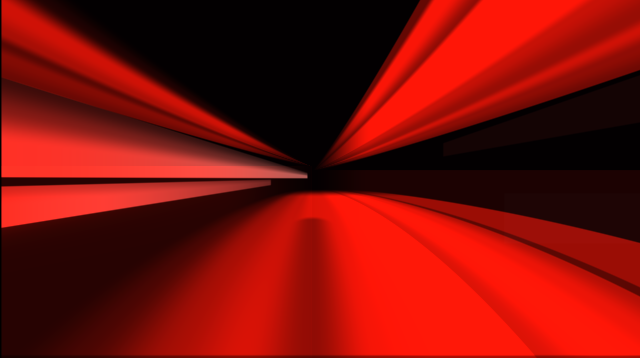
A WebGL 1 fragment shader for this background:

```glsl
precision highp float;
// Red light ribbons curving toward a vanishing point in a dark tunnel.
uniform vec2 u_resolution;

const float ASPECT = 1.786;
const vec3 NIGHT = vec3(0.012, 0.0, 0.004);
const vec3 RED = vec3(1.0, 0.085, 0.025);

// Curved lane coordinate: constant along each ribbon edge.
float lane(vec2 q, float bend) {
  return q.x / pow(max(q.y, 0.0005), bend);
}

// Width of one pixel measured in lane units.
float laneWidth(vec2 q, float bend, float pixel) {
  float h = max(q.y, 0.0005);
  return pixel * length(vec2(1.0, bend * q.x / h)) / pow(h, bend);
}

float rise(float edge, float x, float width) {
  return smoothstep(edge - width, edge + width, x);
}

float band(float low, float high, float x, float width) {
  return rise(low, x, width) * (1.0 - rise(high, x, width));
}

// Moves a brightness toward a new level between two lane positions.
float shade(float value, float level, float from, float to, float x) {
  return mix(value, level, smoothstep(from, to, x));
}

float leftCeiling(vec2 q, float pixel) {
  float t = lane(q, 0.9);
  float w = laneWidth(q, 0.9, pixel);
  float v = shade(0.0, 0.12, 1.3, 1.53, t);
  v = shade(v, 0.8, 1.5, 1.75, t);
  v = shade(v, 0.64, 1.8, 2.1, t);
  v = shade(v, 0.34, 2.1, 2.27, t);
  v = shade(v, 0.5, 2.28, 2.48, t);
  v = shade(v, 0.4, 2.5, 3.0, t);
  return v * (1.0 - rise(3.03, t, w)) * smoothstep(-0.05, 0.25, q.x);
}

float rightCeiling(vec2 q, float pixel) {
  float t = lane(q, 0.9);
  float w = laneWidth(q, 0.9, pixel);
  float v = mix(0.38, 0.97, rise(0.65, t, w + 0.015));
  v = shade(v, 0.55, 0.73, 0.9, t);
  v = mix(v, 1.0, rise(0.915, t, w + 0.015));
  v = shade(v, 0.77, 1.44, 1.55, t);
  v = shade(v, 0.58, 1.55, 1.91, t);
  v = shade(v, 0.8, 1.95, 2.12, t);
  v = shade(v, 0.55, 2.12, 2.38, t);
  v = shade(v, 0.42, 2.4, 2.83, t);
  return v * band(0.585, 2.86, t, w) * smoothstep(-0.01, 0.17, q.x);
}

float roadway(vec2 q, float pixel) {
  float t = lane(q, 0.66);
  float w = laneWidth(q, 0.66, pixel);
  float v = shade(0.0, 0.15, -1.4, -0.98, t);
  v = shade(v, 0.5, -1.06, -0.62, t);
  v = shade(v, 0.72, -0.68, -0.28, t);
  // The darker crown starts beneath a bright arch.
  float crown = rise(0.086, q.y - 3.5 * q.x * q.x, 0.006);
  v = shade(v, mix(0.85, 0.55, crown), -0.28, -0.04, t);
  v = shade(v, 0.86, 0.0, 0.3, t);
  v = shade(v, 1.0, 0.28, 0.6, t);
  // Outer lanes, dark seam and raised rim.
  v = mix(v, 0.76, rise(1.02, t, w));
  v = shade(v, 1.0, 1.04, 1.32, t);
  v = shade(v, 0.82, 1.38, 1.68, t);
  v = shade(v, 0.6, 1.68, 1.98, t);
  v = mix(v, 0.25, rise(2.0, t, w));
  v = mix(v, 0.5, rise(2.12, t, w));
  v *= 1.0 - rise(3.12, t, w);
  return v * smoothstep(0.005, 0.028, q.y);
}

// Straight beam; fractions run from its bottom edge to its top edge.
vec3 upperBeam(vec3 base, vec2 p, float pixel) {
  float along = p.x / 0.858;
  float low = mix(0.505, 0.502, along);
  float high = mix(0.786, 0.517, along);
  float f = (p.y - low) / max(high - low, 0.005);
  float v = mix(1.0, 0.55, smoothstep(0.35, 0.68, f));
  v = shade(v, 0.24, 0.6, 1.0, f) * mix(1.0, 0.65, along * along);
  vec3 tint = mix(vec3(1.0, 0.19, 0.15), vec3(1.0, 0.55, 0.52), along * along);
  float mask = band(low, high, p.y, pixel) * (1.0 - rise(0.858, p.x, pixel));
  return mix(base, v * tint, mask);
}

vec3 lowerBeam(vec3 base, vec2 p, float pixel) {
  float along = p.x / 0.756;
  float low = mix(0.363, 0.483, along);
  float high = mix(0.479, 0.498, along);
  float f = (p.y - low) / max(high - low, 0.005);
  float v = mix(0.95, 0.7, smoothstep(0.5, 1.0, f)) * mix(1.0, 0.35, along * along);
  float ends = 1.0 - rise(0.756, p.x, pixel);
  float glow = 0.14 * exp(-max(low - p.y, 0.0) * 35.0) * (1.0 - rise(low, p.y, pixel));
  base += RED * glow * ends * max(1.0 - along, 0.0);
  vec3 tint = mix(vec3(1.0, 0.18, 0.14), vec3(1.0, 0.4, 0.38), along);
  return mix(base, v * tint, band(low, high, p.y, pixel) * ends);
}

void main() {
  vec2 p = gl_FragCoord.xy / u_resolution * vec2(ASPECT, 1.0);
  float pixel = 1.0 / u_resolution.y;
  vec3 color = NIGHT;

  // Faint side panels.
  float slope = (p.x - 1.237) / 0.549;
  float panel = band(mix(0.563, 0.658, slope), mix(0.6, 0.79, slope), p.y, pixel);
  color += vec3(0.065, 0.015, 0.012) * panel * rise(1.237, p.x, pixel);
  color += vec3(0.008, 0.01, 0.012) * band(0.32, 0.46, p.y, pixel) * rise(1.407, p.x, pixel);

  color = upperBeam(color, p, pixel);
  color = lowerBeam(color, p, pixel);
  color += RED * leftCeiling(vec2(0.872 - p.x, p.y - 0.535), pixel);
  color += RED * rightCeiling(vec2(p.x - 0.872, p.y - 0.523), pixel);
  color += RED * roadway(vec2(p.x - 0.872, 0.477 - p.y), pixel);

  // Dark left border and bottom shadow.
  color *= rise(0.004, p.x, pixel) * mix(0.6, 1.0, rise(0.007, p.y, 0.004));
  gl_FragColor = vec4(color, 1.0);
}
```
